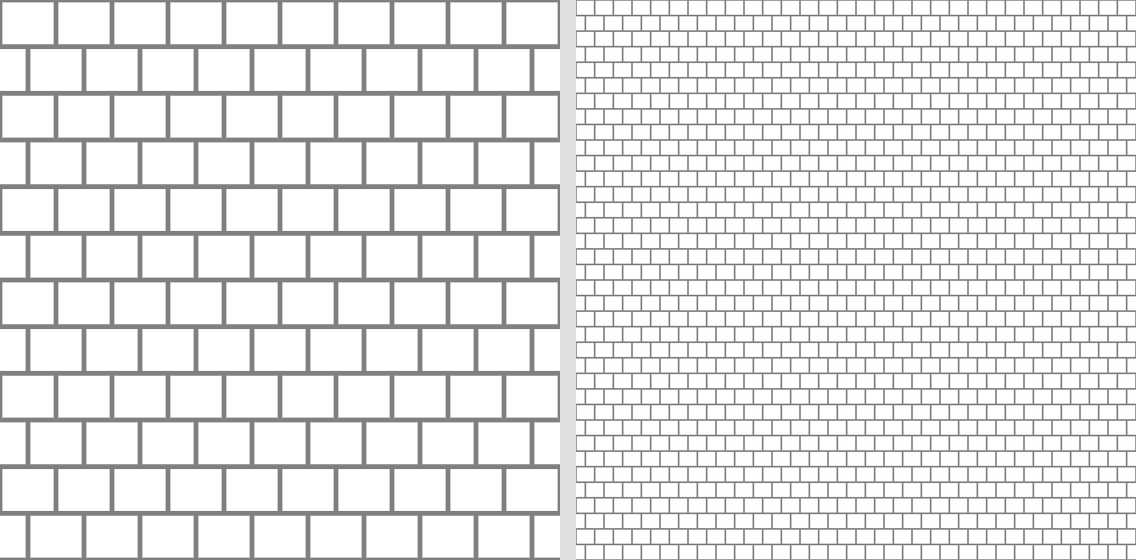
Left: one tile. Right: repeated 3 by 3.
Reproduce this pattern procedurally as a three.js fragment shader.

```glsl
varying vec2 vUv;

const vec2 BRICKS = vec2(10.0, 12.0);   // bricks across, courses up (even)
const float JOINT_WIDTH = 0.0086;       // mortar thickness, canvas units
const float COURSE_SHIFT = 0.5;         // offset of alternate courses, in bricks
const vec3 BRICK_COLOR = vec3(1.0);
const vec3 MORTAR_COLOR = vec3(0.5);

// Distance to the nearest joint centre line on each axis, in canvas units
vec2 jointDistance(vec2 uv) {
  vec2 grid = uv * BRICKS;

  // The bottom course and every second one above it are shifted
  float shifted = 1.0 - mod(floor(grid.y), 2.0);
  grid.x += shifted * COURSE_SHIFT;

  vec2 cell = fract(grid);
  return min(cell, 1.0 - cell) / BRICKS;
}

void main() {
  // Mortar coverage per axis, smoothed over one pixel
  vec2 pixel = max(fwidth(vUv), vec2(1e-5));
  vec2 inside = 0.5 * JOINT_WIDTH - jointDistance(vUv);
  vec2 coverage = clamp(inside / pixel + 0.5, 0.0, 1.0);

  float mortar = max(coverage.x, coverage.y);
  gl_FragColor = vec4(mix(BRICK_COLOR, MORTAR_COLOR, mortar), 1.0);
}
```
